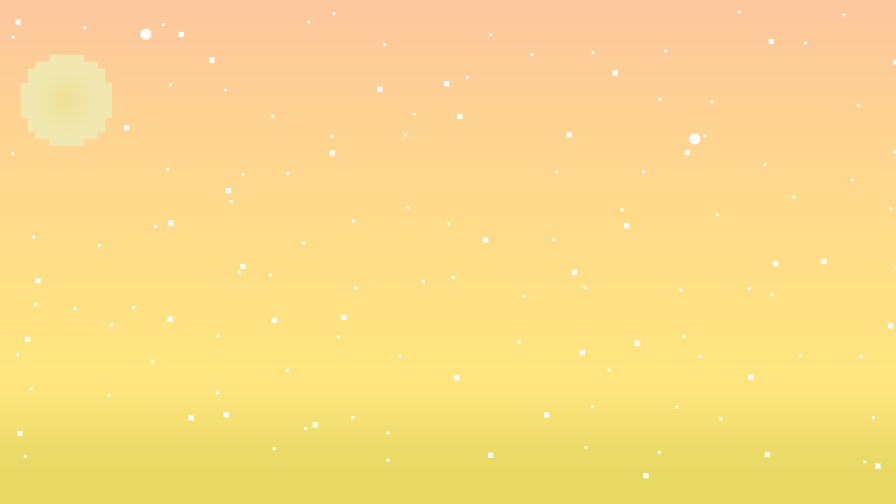
A Shadertoy shader for this background:

```glsl
// A warm peach-to-lime sky with a blocky pale sun and scattered square stars.
#define SUN_CENTER   vec2(0.132, 0.801)
#define SUN_BLOCK    0.0139
#define SUN_BLOCKS   6.5
#define SMALL_HALF   0.0027
#define MEDIUM_HALF  0.0051
#define LARGE_HALF   0.0105
#define SMALL_CELL   0.125
#define MEDIUM_CELL  0.2
#define LARGE_CELL   0.4
#define STAR_FLOOR   0.09

const vec3 LIME     = vec3(0.91, 0.85, 0.39);
const vec3 LEMON    = vec3(1.00, 0.90, 0.50);
const vec3 APRICOT  = vec3(1.00, 0.83, 0.57);
const vec3 PEACH    = vec3(0.99, 0.78, 0.62);
const vec3 SUN_CORE = vec3(0.93, 0.88, 0.60);
const vec3 SUN_RIM  = vec3(0.94, 0.91, 0.69);

vec3 hash3(vec2 cell, float seed) {
    vec3 q = fract(vec3(cell.xyx + seed) * vec3(0.1031, 0.1030, 0.0973));
    q += dot(q, q.yxz + 33.33);
    return fract((q.xxy + q.yxx) * q.zyx);
}

float boxDistance(vec2 p, vec2 halfSize) {
    vec2 d = abs(p) - halfSize;
    return length(max(d, 0.0)) + min(max(d.x, d.y), 0.0);
}

// Coverage of a shape edge, one canvas pixel wide
float cover(float dist) {
    return clamp(0.5 - dist * iResolution.y, 0.0, 1.0);
}

vec3 skyColor(float y) {
    vec3 sky = mix(LIME, LEMON, smoothstep(0.04, 0.27, y));
    sky = mix(sky, APRICOT, clamp((y - 0.28) / 0.47, 0.0, 1.0));
    return mix(sky, PEACH, clamp((y - 0.75) / 0.25, 0.0, 1.0));
}

// Plain square, or a square with arms for the large stars
float starDistance(vec2 p, float halfSize, bool armed) {
    if (!armed) return boxDistance(p, vec2(halfSize));
    float arms = min(boxDistance(p, halfSize * vec2(1.0, 0.55)),
                     boxDistance(p, halfSize * vec2(0.55, 1.0)));
    return min(arms, boxDistance(p, vec2(halfSize * 0.8)));
}

// One jittered star per grid cell, kept with the given chance
float starLayer(vec2 p, float cellSize, float halfSize, float chance,
                bool armed, float seed) {
    vec2 cell = floor(p / cellSize);
    vec3 rnd = hash3(cell, seed);
    vec2 center = (cell + mix(vec2(0.1), vec2(0.9), rnd.xy)) * cellSize;
    float present = step(rnd.z, chance) * step(STAR_FLOOR * rnd.x, center.y);
    return present * cover(starDistance(p - center, halfSize, armed));
}

// Disc built from rows of square blocks
float sunDistance(vec2 p) {
    float dist = 1e3;
    for (float row = 0.0; row < SUN_BLOCKS; row++) {
        float halfWidth = floor(sqrt(SUN_BLOCKS * SUN_BLOCKS - row * row)) + 0.5;
        dist = min(dist, boxDistance(p, SUN_BLOCK * vec2(halfWidth, row + 0.5)));
    }
    return dist;
}

void mainImage(out vec4 fragColor, in vec2 fragCoord) {
    vec2 p = fragCoord / iResolution.y;
    vec3 color = skyColor(p.y);

    // Stars in three sizes
    float stars = starLayer(p, SMALL_CELL, SMALL_HALF, 0.85, false, 11.0);
    stars = max(stars, starLayer(p, MEDIUM_CELL, MEDIUM_HALF, 0.9, false, 37.0));
    stars = max(stars, starLayer(p, LARGE_CELL, LARGE_HALF, 0.45, true, 71.0));
    color = mix(color, vec3(1.0), stars);

    // Sun, a little deeper toward its core
    vec2 toSun = p - SUN_CENTER;
    float rim = smoothstep(0.0, 0.8, length(toSun) / (SUN_BLOCK * SUN_BLOCKS));
    color = mix(color, mix(SUN_CORE, SUN_RIM, rim), cover(sunDistance(toSun)));

    fragColor = vec4(color, 1.0);
}
```
